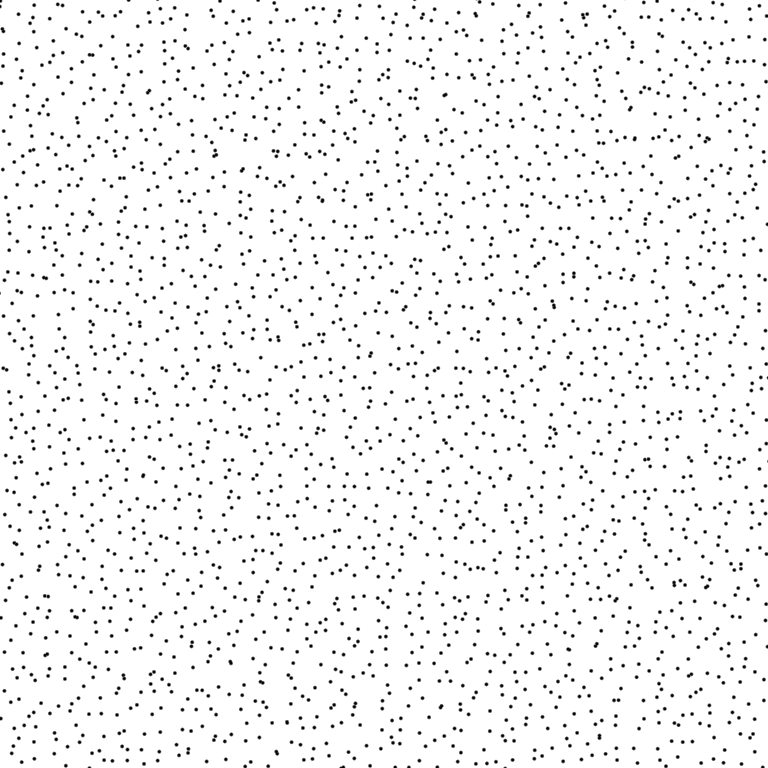
A three.js fragment shader for this texture:

```glsl
// Fine black dots scattered irregularly over white paper, one per jittered cell.

varying vec2 vUv;

const vec3 PAPER_COLOR = vec3(1.0);
const vec3 INK_COLOR = vec3(0.02);
const float CELLS = 50.0;          // cells across the canvas, one dot in each
const float JITTER = 1.0;          // 0 = regular grid, 1 = anywhere in the cell
const float DOT_RADIUS = 0.00222;  // in canvas widths
const float EDGE_WIDTH = 0.00195;  // soft rim of a dot, in canvas widths

// Two pseudo-random values in 0..1 for a cell
vec2 hash2(vec2 cell) {
  vec3 p = fract(vec3(cell.xyx) * vec3(0.1031, 0.1030, 0.0973));
  p += dot(p, p.yzx + 33.33);
  return fract((p.xx + p.yz) * p.zy);
}

// Cellular noise: distance to the nearest dot centre, in canvas widths
float nearestDot(vec2 uv) {
  vec2 grid = uv * CELLS;
  vec2 cell = floor(grid);
  float nearest = 2.0;
  for (int y = -1; y <= 1; y++) {
    for (int x = -1; x <= 1; x++) {
      vec2 neighbour = cell + vec2(float(x), float(y));
      vec2 center = neighbour + 0.5 + JITTER * (hash2(neighbour + 17.0) - 0.5);
      nearest = min(nearest, distance(grid, center));
    }
  }
  return nearest / CELLS;
}

void main() {
  // Linear coverage ramp across the dot rim
  float rim = (DOT_RADIUS - nearestDot(vUv)) / EDGE_WIDTH;
  float ink = clamp(rim + 0.5, 0.0, 1.0);
  gl_FragColor = vec4(mix(PAPER_COLOR, INK_COLOR, ink), 1.0);
}
```
